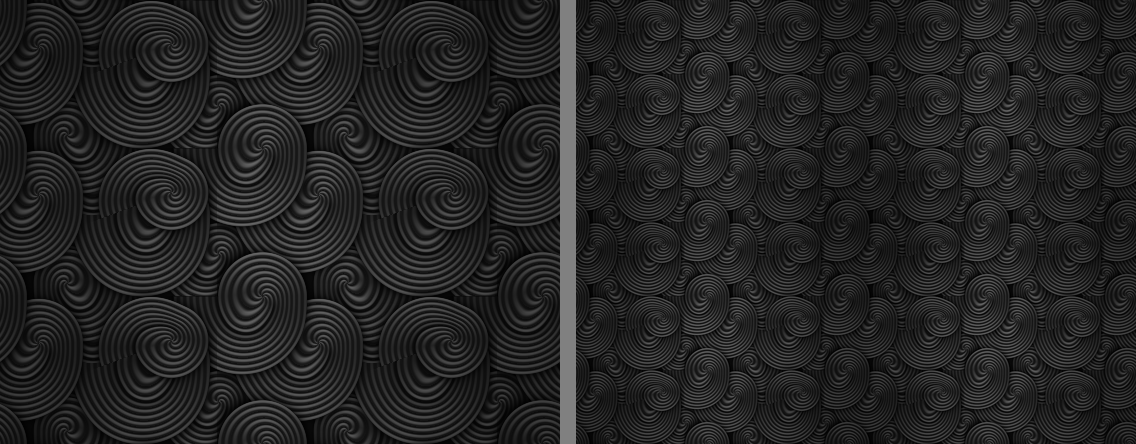
Left: one tile. Right: repeated 2 by 2.
A Shadertoy shader for this pattern:

```glsl
// Embossed charcoal wave curls: overlapping ribbed spirals with a soft vignette, seamless.
const float PI = 3.14159265;
const vec2 REPEATS = vec2(2.0, 3.0);       // tiles across and down
const vec2 TILE = vec2(384.0, 203.3333);   // tile size in design units
const vec2 WINDOW = vec2(192.0, 80.0);     // wrap margin left of and above a curl
const float RIB_SPACING = 8.7;
const float RIB_HALF = 0.22;               // half rib width, in spacings
const float GROOVE = 0.082;
const float RIB_SIDE = 0.165;              // rib tone where it runs vertically
const float RIB_FACING = 0.345;            // rib tone where it runs horizontally
const float SHADOW_REACH = 6.0;
const float SHADOW_DEPTH = 0.7;
const float EDGE_LIGHT = 0.68;
const float CENTRE_LIGHT = 1.12;
const float FRONT_CLIP = -62.0;            // front pass keeps only the right part

// Kinds of curl
const float PLAIN = 0.0;
const float MIRRORED = 1.0;
const float RISING = 2.0;
const float FRONT = 3.0;

// Back to front: centre x, centre y (down), head radius, kind
const int CURL_COUNT = 8;
const vec4 CURLS[CURL_COUNT] = vec4[CURL_COUNT](
    vec4(150.0, 240.0, 60.0, PLAIN),
    vec4(300.0, 145.0, 42.0, PLAIN),
    vec4( 92.0, 185.0, 46.0, MIRRORED),
    vec4(360.0, 204.0, 61.0, PLAIN),
    vec4(224.0, 295.0, 64.0, PLAIN),
    vec4(235.0, 265.0, 51.0, RISING),
    vec4(437.0, 268.0, 61.0, PLAIN),
    vec4(360.0, 204.0, 61.0, FRONT));

// Maps screen offsets to the frame of a curl: mirror, then turn
mat2 curlFrame(float kind) {
    vec2 flip = vec2(kind == MIRRORED ? -1.0 : 1.0, kind == RISING ? -1.0 : 1.0);
    float turn = kind == RISING ? 0.35 : 0.0;
    float c = cos(turn), s = sin(turn);
    return mat2(c, -s, s, c) * mat2(flip.x, 0.0, 0.0, flip.y);
}

// Paints one curl: a round head whose ribs unroll into a widening fan
void paintCurl(inout float tone, vec2 pos, vec4 curl, float px) {
    vec2 offset = mod(pos - curl.xy + WINDOW, TILE) - WINDOW;
    float radius = curl.z, kind = curl.w;
    if (kind == FRONT && offset.x < FRONT_CLIP) return;

    mat2 frame = curlFrame(kind);
    vec2 p = frame * offset;
    float r = max(length(p), 0.01);
    float a = atan(p.y, p.x);

    // Spiral growth: even near the eye, concentrated in the fan further out
    vec2 span = kind == RISING ? vec2(0.25, 1.0) : vec2(0.0, 0.8);
    float t = clamp((a / PI - span.x) / (span.y - span.x), 0.0, 1.0);
    float fanGrowth = t * t * (3.0 - 2.0 * t);
    float fanSlope = 6.0 * t * (1.0 - t) / ((span.y - span.x) * PI);
    float eyeGrowth = (a + PI) / (2.0 * PI) - 0.25;
    float outer = smoothstep(0.0, 0.9 * radius, r);
    float sheet = r - radius * mix(eyeGrowth, fanGrowth, outer);
    float slope = radius * mix(0.5 / PI, fanSlope, outer) / r;
    float steep = sqrt(1.0 + slope * slope);

    // Signed distance to the outline, including the straight end of the fan
    float d = (sheet - radius) / steep;
    if (a > 0.0) d = max(d, min(-(PI - a) * r, r - radius));
    else d = r - radius;

    // Ribs, lit from above; a whole number of arms closes the spiral
    float arms = floor(radius / RIB_SPACING + 0.5);
    float spacing = radius / arms;
    float q = fract(sheet / spacing - 0.25) - 0.5;
    float soft = 0.05 + min(0.7 * px * steep / spacing, 0.4);
    float rib = 1.0 - smoothstep(RIB_HALF - soft, RIB_HALF + soft, abs(q));
    vec2 radial = p / r;
    vec2 normal = (radial - slope * vec2(-radial.y, radial.x)) / steep * frame;
    float facing = pow(abs(normal.y), 1.3);
    float ribTone = mix(RIB_SIDE, RIB_FACING, facing) * (1.0 - 0.9 * q * normal.y);
    float grooveTone = GROOVE * (1.0 + 0.5 * q * normal.y);
    float surface = mix(grooveTone, ribTone, rib);

    // Shadow of the head lip on the fan
    float lip = smoothstep(-px, px, sheet) * exp(-max(sheet, 0.0) / SHADOW_REACH);
    surface *= 1.0 - SHADOW_DEPTH * lip * smoothstep(0.1, 1.0, a);

    // Shadow on the layers below, then the curl itself
    tone *= 1.0 - SHADOW_DEPTH * exp(-max(d, 0.0) / SHADOW_REACH);
    tone = mix(tone, surface, smoothstep(0.5 * px, -0.5 * px, d));
}

void mainImage(out vec4 fragColor, in vec2 fragCoord) {
    vec2 uv = fragCoord / iResolution.xy;
    vec2 pos = vec2(uv.x, 1.0 - uv.y) * REPEATS * TILE;
    float px = REPEATS.x * TILE.x / iResolution.x;

    float tone = GROOVE;
    for (int i = 0; i < CURL_COUNT; i++) paintCurl(tone, pos, CURLS[i], px);

    // Vignette that meets itself at the borders
    vec2 glow = 0.5 - 0.5 * cos(2.0 * PI * uv);
    tone *= mix(EDGE_LIGHT, CENTRE_LIGHT, 0.7 * glow.x + 0.3 * glow.y);
    fragColor = vec4(vec3(tone), 1.0);
}
```
